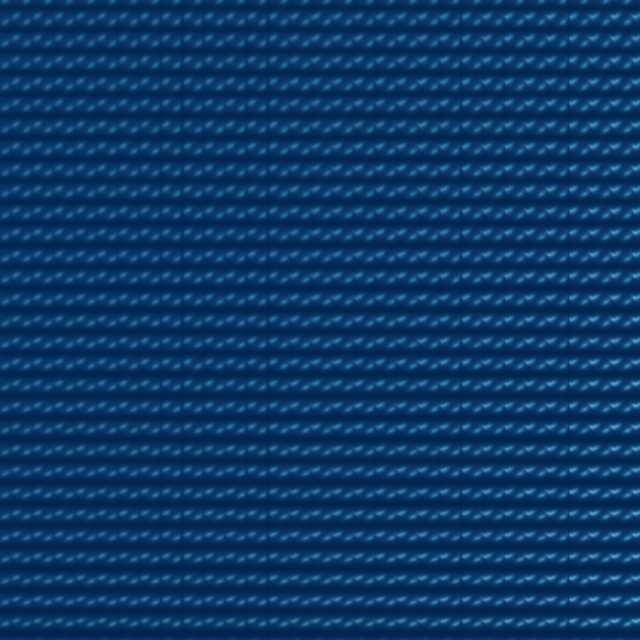
Write a WebGL 1 fragment shader that draws this texture.

```glsl
precision highp float;

uniform vec2 u_resolution;

const vec2 REPEATS = vec2(29.83, 29.7);
const vec2 FIRST_CELL = vec2(0.0165, 0.0273);

const vec3 SHADOW = vec3(0.003, 0.14, 0.305);
const vec3 BODY = vec3(0.05, 0.245, 0.435);
const vec3 SHEEN = vec3(0.15, 0.41, 0.605);
const vec3 GLINT = vec3(0.35, 0.64, 0.83);

float hash(vec2 p) {
    return fract(sin(dot(p, vec2(127.1, 311.7))) * 43758.5453);
}

float bell(float d, float width) {
    return exp(-d * d / (width * width));
}

// Soft tilted ellipse with a faint halo, wrapped horizontally across its cell
float tuft(vec2 p, vec2 center, float angle, vec2 size) {
    vec2 d = p - center;
    d.x = fract(d.x + 0.5) - 0.5;
    float c = cos(angle);
    float s = sin(angle);
    d = vec2(c * d.x + s * d.y, c * d.y - s * d.x) / size;
    float r = dot(d, d);
    return 0.8 * exp(-r) + 0.2 * exp(-0.3 * r);
}

vec3 ramp(float t) {
    vec3 color = mix(SHADOW, BODY, clamp(t * 3.0, 0.0, 1.0));
    color = mix(color, SHEEN, clamp(t * 3.0 - 1.0, 0.0, 1.0));
    return mix(color, GLINT, clamp(t * 3.0 - 2.0, 0.0, 1.0));
}

// Brightness of one stitch; p.x spans 0..1 and p.y spans -0.5..0.5
float stitch(vec2 p, vec2 uv, float light) {
    float rise = mix(0.085, 0.16, uv.y);
    float tilt = mix(0.4, 0.65, uv.y);
    vec2 size = vec2(0.2, mix(0.1, 0.12, uv.y));

    float glow = 0.25 * bell(p.y - 0.02, mix(0.29, 0.37, uv.y));

    float shine = tuft(p, vec2(0.27, rise), tilt, size);
    shine += tuft(p, vec2(0.75, -rise), tilt, size);

    // Opposing lobe that opens toward the right side
    float lobe = smoothstep(0.1, 1.0, uv.x);
    shine += 0.85 * lobe * tuft(p, vec2(0.04, rise * 0.8), -0.7, vec2(0.14, 0.085));

    // Creases beside the tufts
    float crease = tuft(p, vec2(0.55, rise * 0.9), 0.9, vec2(0.14, 0.07));
    crease += tuft(p, vec2(0.1, -rise * 1.3), -0.8, vec2(0.17, 0.08));
    return (glow + 0.52 * light * shine) * (1.0 - 0.3 * crease);
}

void main() {
    vec2 uv = gl_FragCoord.xy / u_resolution;
    vec2 grid = (uv - FIRST_CELL) * REPEATS + vec2(0.0, 0.5);
    vec2 id = floor(grid);
    vec2 cell = fract(grid) - vec2(0.0, 0.5);

    // Slight unevenness between rows and stitches
    cell.y += 0.03 * (hash(vec2(3.0, id.y)) - 0.5);
    float wear = 0.96 + 0.08 * hash(id);

    // Light gathers toward the lower right
    float light = 0.85 + 0.22 * uv.x * uv.x + 0.22 * (1.0 - uv.y) * (0.4 + 0.6 * uv.x);
    float tone = stitch(cell, uv, light * wear);

    // Dark vertical seams, few of them deep
    float column = floor(grid.x + 0.5);
    float seamDepth = mix(0.08, 0.5, pow(hash(vec2(column, 7.0)), 3.0));
    tone *= 1.0 - seamDepth * bell(grid.x - column, 0.07);

    // Shaded furrow between rows
    tone *= 1.0 - 0.4 * smoothstep(0.3, 0.48, abs(cell.y - 0.01));

    gl_FragColor = vec4(ramp(tone), 1.0);
}
```
